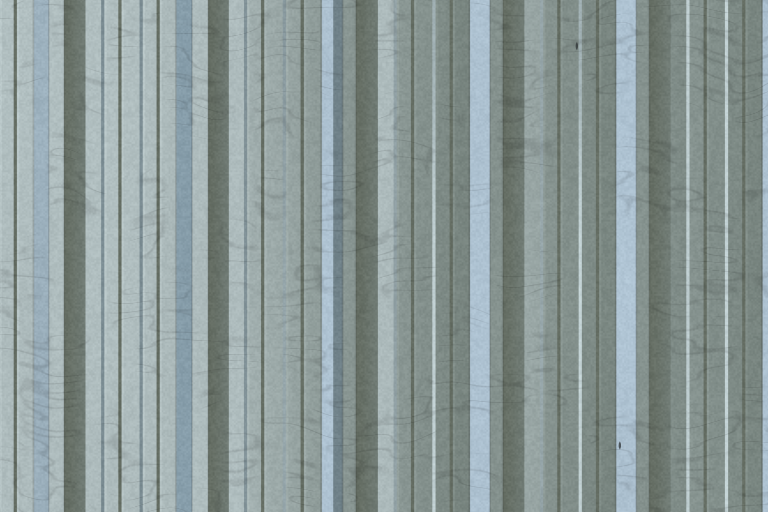
This texture is drawn by a WebGL 1 fragment shader. Its source:

```glsl
precision highp float;
uniform vec2 u_resolution;

float hash(vec2 p) {
  p = fract(p * vec2(0.1031, 0.1137));
  p += dot(p, p.yx + 33.33);
  return fract((p.x + p.y) * p.x * 7.31);
}

float noise(vec2 p) {
  vec2 i = floor(p), f = fract(p);
  f = f * f * (3.0 - 2.0 * f);
  return mix(mix(hash(i), hash(i + vec2(1.0, 0.0)), f.x),
             mix(hash(i + vec2(0.0, 1.0)), hash(i + vec2(1.0, 1.0)), f.x), f.y);
}

// Soft-edged stripe covering a..b
float band(float x, float a, float b, float soft) {
  return smoothstep(a - soft, a + soft, x) - smoothstep(b - soft, b + soft, x);
}

void main() {
  vec2 uv = gl_FragCoord.xy / u_resolution;
  vec2 p = gl_FragCoord.xy / u_resolution.y;
  float soft = 3.6 / u_resolution.x;

  vec3 light = vec3(0.685, 0.74, 0.745);
  vec3 shade = vec3(0.48, 0.53, 0.51);
  vec3 dark = vec3(0.395, 0.43, 0.39);
  vec3 sky = vec3(0.68, 0.76, 0.82);
  vec3 slate = vec3(0.44, 0.51, 0.54);

  // Corrugation cells, with slightly uneven spacing
  float s = uv.x * 5.25 + 0.5625;
  s += 0.025 * exp(-4.0 * (s - 2.35) * (s - 2.35));
  s -= 0.02 * (1.0 - smoothstep(0.8, 1.0, s));
  float cell = floor(s + 0.06);
  float f = s - cell;

  // Sloping side wall, then the flat face in its steps of shade
  vec3 color = mix(light, shade, 0.8 * smoothstep(0.25, 0.5, uv.x));
  float dusk = smoothstep(0.15, 0.62, uv.x);
  float faceShade = dusk * smoothstep(0.45, 0.98, uv.x);
  for (int i = 0; i < 4; i++) {
    float n = float(i);
    float pos = 0.265 + 0.132 * n - 0.014 * mod(n, 2.0);
    faceShade = mix(faceShade, dusk * (0.79 + 0.08 * n),
                    smoothstep(pos - soft, pos + soft, f));
  }
  color = mix(color, mix(light, shade, faceShade), band(f, 0.145, 0.78, soft));

  // Grooves: odd ones stay dark, even ones catch the light further right
  for (int i = 0; i < 4; i++) {
    float n = float(i);
    float odd = mod(n, 2.0);
    float pos = 0.265 + 0.132 * n - 0.014 * odd;
    float line = band(f, pos - 0.011, pos + 0.011, soft);
    float lip = band(f, pos + 0.011, pos + 0.026, soft);
    float start = mix(0.72, 0.3, n * 0.5);
    float gleam = (1.0 - odd) * smoothstep(start, start + 0.22, uv.x);
    gleam *= 1.0 - 0.75 * smoothstep(0.5, 0.95, uv.y) * (1.0 - smoothstep(0.8, 0.9, uv.x));
    vec3 groove = mix(mix(slate, light, 0.15 + 0.45 * dusk), dark, odd);
    color = mix(color, mix(groove, vec3(0.76, 0.82, 0.83), gleam), line);
    color += 0.035 * lip * (1.0 - gleam);
  }

  // Blue reflecting strip, split in two in the third cell
  float lit = step(1.5, cell);
  float split = lit * (1.0 - step(2.5, cell));
  float stripEnd = 0.885 + 0.027 * lit;
  float strip = band(f, 0.775, stripEnd, soft);
  vec3 blue = mix(mix(vec3(0.61, 0.69, 0.74), vec3(0.53, 0.62, 0.67), cell), sky, lit);
  blue = mix(blue, slate, split * smoothstep(0.85 - soft, 0.85 + soft, f));
  color = mix(color, blue, strip);
  color *= 1.0 - 0.13 * band(f, 0.765, 0.777, soft);
  color *= 1.0 - 0.13 * band(f, stripEnd - 0.006, stripEnd + 0.006, soft);

  // Shadowed valley with a darker left edge
  vec3 valley = mix(dark, shade * 0.95, smoothstep(0.0, 0.17, f) * 0.75);
  color = mix(color, valley, band(f, 0.0, 0.147, soft));
  color *= 1.0 - 0.08 * band(f, -0.008, 0.008, soft);

  // Hairline cracks, broad stains and fine grain
  float wave = 2.5 * noise(p * vec2(9.0, 5.0));
  float ridge = abs(noise(vec2(p.x * 15.0, p.y * 65.0 + wave)) - 0.5);
  float worn = smoothstep(0.4, 0.7, noise(p * vec2(17.0, 13.0) + 7.0));
  color *= 1.0 - 0.09 * worn * (1.0 - smoothstep(0.0, 0.11, ridge));
  color *= 0.985 + 0.03 * noise(p * vec2(5.0, 2.5) + 3.0);
  color += 0.045 * (noise(p * 290.0) - 0.5) + 0.025 * (noise(p * 120.0) - 0.5);

  // Small paint chips
  for (int i = 0; i < 2; i++) {
    float n = float(i);
    vec2 d = (uv - vec2(0.751 + 0.056 * n, 0.91 - 0.78 * n)) / vec2(0.0018, 0.008);
    color = mix(color, vec3(0.17, 0.19, 0.2), 0.75 * (1.0 - smoothstep(0.5, 1.2, length(d))));
  }

  gl_FragColor = vec4(clamp(color, 0.0, 1.0), 1.0);
}
```
